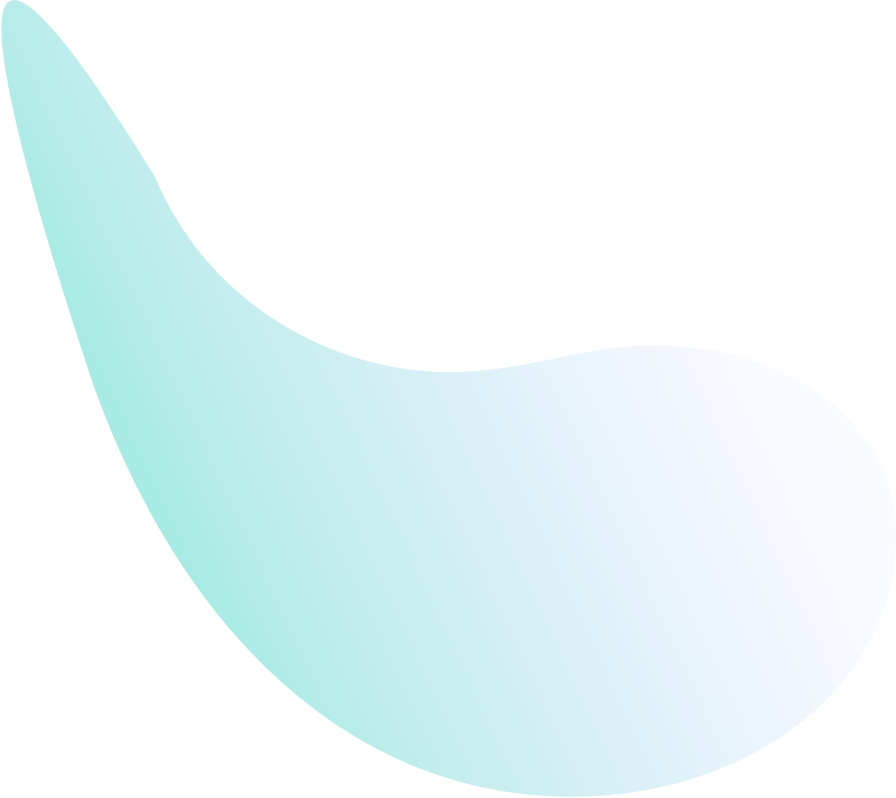
A WebGL 2 fragment shader for this background:

```glsl
#version 300 es
precision highp float;

uniform vec2 u_resolution;
out vec4 outColor;

const int CURVE_STEPS = 28;

float hash(float n) {
    n = fract(n * 0.1031);
    n *= n + 33.33;
    return fract(n * (n + n));
}

float valueNoise(float x) {
    float cell = floor(x);
    return mix(hash(cell), hash(cell + 1.0), smoothstep(0.0, 1.0, x - cell));
}

vec2 cubic(vec2 a, vec2 b, vec2 c, vec2 d, float t) {
    float u = 1.0 - t;
    return u * u * u * a + 3.0 * u * t * (u * b + t * c) + t * t * t * d;
}

float segmentDistance(vec2 p, vec2 a, vec2 b) {
    vec2 ap = p - a, ab = b - a;
    return length(ap - ab * clamp(dot(ap, ab) / dot(ab, ab), 0.0, 1.0));
}

// Adds one curve to a signed outline: x = nearest distance, y = inside sign
vec2 addCurve(vec2 outline, vec2 p, vec2 a, vec2 b, vec2 c, vec2 d) {
    vec2 from = a;
    for (int i = 1; i <= CURVE_STEPS; i++) {
        vec2 to = cubic(a, b, c, d, float(i) / float(CURVE_STEPS));
        outline.x = min(outline.x, segmentDistance(p, from, to));
        if ((from.y > p.y) != (to.y > p.y)) {
            float crossing = mix(from.x, to.x, (p.y - from.y) / (to.y - from.y));
            if (p.x < crossing) outline.y = -outline.y;
        }
        from = to;
    }
    return outline;
}

// Signed distance to the swoosh, negative inside
float swoosh(vec2 p) {
    vec2 tip = vec2(0.0156, 0.8906);
    vec2 shoulder = vec2(0.1732, 0.6927);
    vec2 valley = vec2(0.5013, 0.4753);
    vec2 crest = vec2(0.7292, 0.5052);
    vec2 east = vec2(1.0, 0.2917);
    vec2 base = vec2(0.638, 0.0013);
    vec2 flank = vec2(0.1042, 0.4609);

    vec2 o = vec2(10.0, 1.0);
    o = addCurve(o, p, tip, vec2(0.043, 0.8906), vec2(0.104, 0.8047), shoulder);
    o = addCurve(o, p, shoulder, vec2(0.2318, 0.5521), vec2(0.3711, 0.4753), valley);
    o = addCurve(o, p, valley, vec2(0.5859, 0.4753), vec2(0.651, 0.5052), crest);
    o = addCurve(o, p, crest, vec2(0.8854, 0.5052), vec2(1.0, 0.4141), east);
    o = addCurve(o, p, east, vec2(1.0, 0.1224), vec2(0.8333, 0.0013), base);
    o = addCurve(o, p, base, vec2(0.3906, 0.0013), vec2(0.2018, 0.1875), flank);
    o = addCurve(o, p, flank, vec2(0.0651, 0.5781), vec2(-0.0352, 0.8906), tip);
    return o.x * o.y;
}

vec3 blendStop(vec3 color, vec3 next, float start, float end, float s) {
    return mix(color, next, clamp((s - start) / (end - start), 0.0, 1.0));
}

// Teal to near-white ramp
vec3 ramp(float s) {
    vec3 color = vec3(0.645, 0.92, 0.89);
    color = blendStop(color, vec3(0.715, 0.925, 0.915), -0.098, 0.0, s);
    color = blendStop(color, vec3(0.775, 0.932, 0.936), 0.0, 0.1, s);
    color = blendStop(color, vec3(0.85, 0.942, 0.965), 0.1, 0.26, s);
    color = blendStop(color, vec3(0.905, 0.956, 0.988), 0.26, 0.378, s);
    color = blendStop(color, vec3(0.945, 0.965, 0.996), 0.378, 0.482, s);
    color = blendStop(color, vec3(0.968, 0.982, 1.0), 0.482, 0.56, s);
    return blendStop(color, vec3(0.975, 0.987, 1.0), 0.56, 0.65, s);
}

void main() {
    // Canvas width is one unit
    vec2 p = gl_FragCoord.xy / u_resolution.x;
    float pixel = 1.0 / u_resolution.x;

    // Slanted gradient with faint streaks along its bands
    float s = dot(p, vec2(0.9, 0.42)) - 0.374;
    float streak = (valueNoise((s + 1.0) * 55.0) - 0.5) * 0.012;
    vec3 fill = ramp(s + streak);

    float coverage = clamp(0.5 - swoosh(p) / pixel, 0.0, 1.0);
    outColor = vec4(mix(vec3(1.0), fill, coverage), 1.0);
}
```
